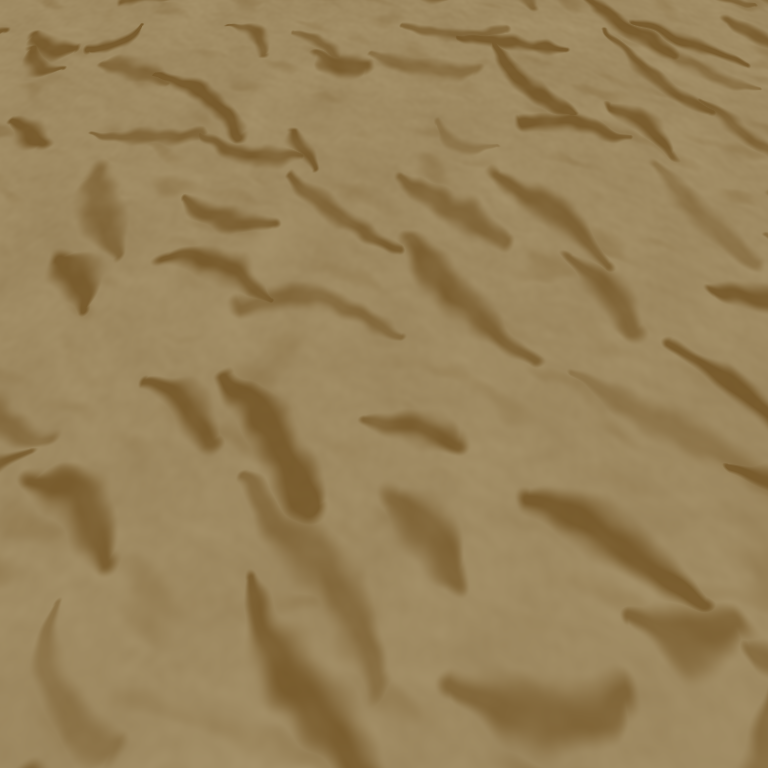
Give the GLSL for this texture, as a WebGL 1 fragment shader.

```glsl
precision highp float;
uniform vec2 u_resolution;

#define HORIZON 1.6
#define CELL vec2(0.185, 0.122)
#define TILT -0.52
#define TILT_SPREAD 1.0
#define STREAK_WIDTH 0.0165
#define WARP 0.013
#define MOTTLE 0.035
#define SAND vec3(0.622, 0.540, 0.382)
#define FURROW vec3(0.475, 0.362, 0.180)

vec2 hash2(vec2 p) {
  vec2 k = vec2(dot(p, vec2(127.1, 311.7)), dot(p, vec2(269.5, 183.3)));
  return fract(sin(k) * 43758.545);
}

float cornerSlope(vec2 corner, vec2 offset) {
  return dot(hash2(corner) * 2.0 - 1.0, offset);
}

float gradientNoise(vec2 p) {
  vec2 i = floor(p);
  vec2 f = p - i;
  vec2 s = f * f * f * (f * (f * 6.0 - 15.0) + 10.0);
  vec2 e = vec2(1.0, 0.0);
  float low = mix(cornerSlope(i, f), cornerSlope(i + e.xy, f - e.xy), s.x);
  float high = mix(cornerSlope(i + e.yx, f - e.yx), cornerSlope(i + 1.0, f - 1.0), s.x);
  return mix(low, high, s.y);
}

// Coordinates along and across a direction
vec2 turn(vec2 p, float angle) {
  float c = cos(angle);
  float s = sin(angle);
  return vec2(c * p.x + s * p.y, c * p.y - s * p.x);
}

// Receding ground: features shrink and flatten towards the top
vec2 groundPlane(vec2 uv) {
  float depth = HORIZON - uv.y;
  return vec2((uv.x - 0.5) / depth, 2.0 / sqrt(depth));
}

// One bent, tapered furrow with soft edges
float streak(vec2 p, vec2 id) {
  vec2 shape = hash2(id + 17.3);
  vec2 look = hash2(id + 41.9);
  vec2 bend = hash2(id + 73.1);
  float angle = TILT + (shape.x - 0.5) * TILT_SPREAD;
  angle += 1.1 * step(0.92, bend.y);
  float halfLength = mix(0.04, 0.115, shape.y);
  vec2 q = turn(p, angle);
  float t = clamp(q.x / halfLength, -1.0, 1.0);
  q.y -= (bend.x - 0.5) * 0.05 * (t * t - 0.33);
  float lean = (bend.y - 0.5) * 0.9;
  float width = STREAK_WIDTH * mix(0.65, 1.35, look.x);
  width *= (1.0 - 0.55 * t * t) * (1.0 - lean * t);
  float d = length(vec2(max(abs(q.x) - halfLength, 0.0), q.y));
  float strength = mix(0.4, 1.1, sqrt(look.y));
  return strength * (1.0 - smoothstep(0.25 * width, 1.75 * width, d));
}

float streakField(vec2 p) {
  vec2 home = floor(p / CELL);
  float mask = 0.0;
  for (int y = -1; y <= 1; y++) {
    for (int x = -1; x <= 1; x++) {
      vec2 id = home + vec2(float(x), float(y));
      vec2 center = (id + 0.15 + 0.7 * hash2(id)) * CELL;
      mask = max(mask, streak(p - center, id));
    }
  }
  return mask;
}

void main() {
  vec2 uv = gl_FragCoord.xy / u_resolution;
  vec2 ground = groundPlane(uv);

  // Uneven outlines
  vec2 wobble = vec2(gradientNoise(ground * 13.0), gradientNoise(ground * 13.0 + 31.7));
  wobble += 0.5 * vec2(gradientNoise(ground * 31.0 + 5.2), gradientNoise(ground * 31.0 + 57.4));
  vec2 p = ground + WARP * 1.6 * wobble;

  // Deep furrows and faint shallow ones
  float mask = streakField(p);
  mask *= 1.0 + 0.35 * gradientNoise(ground * 24.0 + 8.6);
  vec2 along = turn(p, TILT * 0.7);
  float faint = smoothstep(0.08, 0.5, gradientNoise(along * vec2(11.0, 27.0) + 3.4));
  mask = clamp(max(mask, 0.3 * faint), 0.0, 1.0);

  // Gentle mottling of the sand
  float mottle = gradientNoise(ground * 10.0 + 12.5);
  mottle += 0.7 * gradientNoise(along * vec2(26.0, 58.0) + 21.8);
  mottle += 0.4 * gradientNoise(ground * 85.0 + 2.9);
  vec3 color = mix(SAND, FURROW, mask);
  color += MOTTLE * mottle * (1.0 - 0.6 * mask) * vec3(0.9, 1.0, 1.0);
  gl_FragColor = vec4(color, 1.0);
}
```
